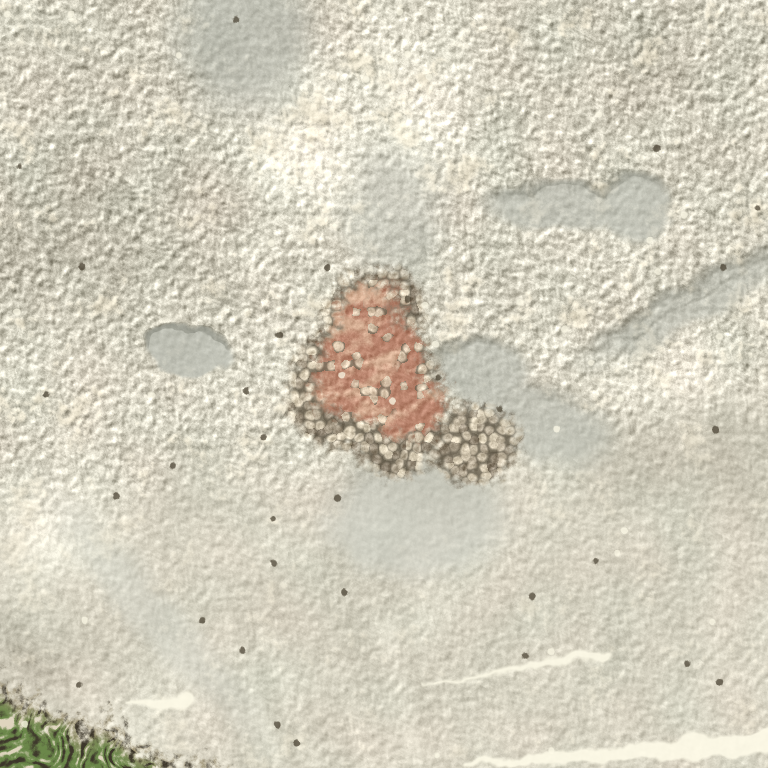
Write a Shadertoy shader that draws this texture.

```glsl
// Weathered concrete ground with a rubble-edged clay hole, grey patches, pale streaks and a grassy corner.

const vec3 CONCRETE = vec3(.845, .828, .762);
const vec3 CREAM = vec3(.97, .93, .83);
const vec3 CEMENT = vec3(.735, .742, .70);
const vec3 CLAY = vec3(.73, .51, .42);
const vec3 CLAY_PALE = vec3(.86, .70, .59);
const vec3 SOIL = vec3(.30, .27, .21);
const vec3 GRASS = vec3(.42, .53, .29);
const vec3 SUNLIT = vec3(1., .985, .91);
const float GRAIN_SCALE = 95.;
const float PEBBLE_SCALE = 85.;
const float RELIEF = .4;

// Smooth cement patches: centre and radii, then angle, softness, strength
const int PATCHES = 10;
const vec4 PATCH_SHAPE[PATCHES] = vec4[](
    vec4(.32, .95, .085, .095), vec4(.247, .543, .058, .032),
    vec4(.74, .733, .105, .03), vec4(.825, .732, .052, .042),
    vec4(.515, .72, .06, .085), vec4(.625, .515, .065, .045),
    vec4(.7, .45, .095, .048), vec4(.54, .325, .115, .075),
    vec4(.9, .605, .15, .026), vec4(.2, .2, .19, .03));
const vec3 PATCH_STYLE[PATCHES] = vec3[](
    vec3(.1, .45, .85), vec3(-.2, .1, 1), vec3(0, .25, .85), vec3(-.4, .2, .9),
    vec3(.1, .55, .65), vec3(-.3, .25, .85), vec3(-.35, .35, .8), vec3(0, .28, .75),
    vec3(.5, .4, .75), vec3(-.85, .6, .5));

// Broad light and dark areas: centre and radii, then brightness change
const int TONES = 9;
const vec4 TONE_SHAPE[TONES] = vec4[](
    vec4(.1, .7, .24, .11), vec4(.4, .8, .07, .12), vec4(.55, .87, .1, .11),
    vec4(.06, .31, .08, .08), vec4(.9, .4, .17, .07), vec4(.8, .92, .12, .12),
    vec4(.87, .5, .1, .04), vec4(.04, .14, .1, .06), vec4(.25, .95, .18, .09));
const float TONE_GAIN[TONES] = float[](-.09, .12, .09, .1, -.06, -.07, .08, -.08, -.06);

vec2 hash2(vec2 p) {
    vec3 q = fract(p.xyx * vec3(.1031, .103, .0973));
    q += dot(q, q.yzx + 33.33);
    return fract((q.xx + q.yz) * q.zy);
}

float corner(vec2 i, vec2 f, vec2 o) { return dot(hash2(i + o) * 2. - 1., f - o); }

float gradientNoise(vec2 p) {
    vec2 i = floor(p), f = fract(p), u = f * f * (3. - 2. * f), o = vec2(0, 1);
    return mix(mix(corner(i, f, o.xx), corner(i, f, o.yx), u.x),
               mix(corner(i, f, o.xy), corner(i, f, o.yy), u.x), u.y);
}

float fbm(vec2 p) {
    float sum = 0., amp = .6;
    for (int i = 0; i < 4; i++) {
        sum += amp * gradientNoise(p);
        p = mat2(1.6, 1.2, -1.2, 1.6) * p + 7.3;
        amp *= .55;
    }
    return sum;
}

vec2 rotate(vec2 p, float a) { return mat2(cos(a), -sin(a), sin(a), cos(a)) * p; }

// Distance to a segment whose width grows from a to b
float taper(vec2 p, vec2 a, vec2 b, float width) {
    vec2 d = b - a;
    float t = clamp(dot(p - a, d) / dot(d, d), 0., 1.);
    return length(p - a - d * t) - width * (.2 + .8 * t);
}

float circle(vec2 p, float x, float y, float r) { return length(p - vec2(x, y)) - r; }

float inside(float d, float soft) { return smoothstep(soft, -soft, d); }

float patchMask(vec2 p) {
    float mask = 0.;
    for (int i = 0; i < PATCHES; i++) {
        vec4 e = PATCH_SHAPE[i];
        vec3 s = PATCH_STYLE[i];
        mask = max(mask, s.z * inside(length(rotate(p - e.xy, s.x) / e.zw) - 1., s.y));
    }
    return mask;
}

// Nearest pebble: distance to its centre, random shade
vec2 pebbles(vec2 p) {
    vec2 best = vec2(9, 0);
    for (int k = 0; k < 9; k++) {
        vec2 id = floor(p) + vec2(k % 3, k / 3) - 1.;
        float d = length(p - id - .15 - .7 * hash2(id));
        if (d < best.x) best = vec2(d, hash2(id + 57.).x);
    }
    return best;
}

void mainImage(out vec4 fragColor, in vec2 fragCoord) {
    vec2 p = fragCoord / iResolution.xy;
    vec2 warp = vec2(fbm(p * 16.), fbm(p * 16. + 31.)), w = p + .028 * warp;
    float broad = fbm(p * 7. + 4.), fine = fbm(p * GRAIN_SCALE);
    float lit = fine - fbm((p + vec2(-.003, .004)) * GRAIN_SCALE);
    vec2 stone = pebbles(p * PEBBLE_SCALE + warp);

    // Concrete: tone, cement, crust and grain
    float cement = patchMask(w);
    float rough = mix(.42, 1., smoothstep(.25, .43, p.y - .15 * p.x + .1 * broad)) * (1. - .78 * cement);
    float tone = .09 * broad;
    for (int i = 0; i < TONES; i++) {
        vec2 q = (w - TONE_SHAPE[i].xy) / TONE_SHAPE[i].zw;
        tone += TONE_GAIN[i] * exp(-dot(q, q));
    }
    vec3 col = CONCRETE + tone + vec3(.02, 0, 0) * gradientNoise(p * 13.);
    col = mix(col, CEMENT + .06 * broad + .08 * smoothstep(.45, .25, p.y), cement * .85);
    col += rough * (RELIEF * lit + .2 * fine + .1 * warp.x);
    col = mix(col, CREAM, rough * .55 * smoothstep(.08, .4, warp.y + .5 * fine + tone));
    col += .16 * rough * (stone.y - .5) * smoothstep(.6, .2, stone.x);
    col -= .12 * smoothstep(.03, .25, cement - patchMask(w + vec2(-.002, .005)));

    // Crack and faint wheel marks
    float crack = taper(w, vec2(.77, .535), vec2(1, .665), 0.);
    col -= .16 * smoothstep(.005, 0., crack) * (.6 + broad);
    float marks = gradientNoise(vec2(rotate(p, -.95 - .8 * p.x).y * 42., p.y * 3.));
    col += .06 * marks * smoothstep(.36, .12, p.y);

    // Rubble ring
    float ring = min(min(circle(w, .488, .588, .06), circle(w, .475, .499, .094)),
                     min(circle(w, .515, .452, .07), circle(w, .62, .422, .052)));
    vec3 chip = mix(vec3(.52, .47, .4), vec3(.91, .86, .76), stone.y) + .45 * lit;
    chip = mix(chip, SOIL, .75 * smoothstep(.35, .7, stone.x + .35 * fine));
    col = mix(col, chip, .88 * inside(ring + .025 * fine, .014));

    // Clay floor with scattered stones
    float bed = min(min(circle(w, .48, .59, .038), circle(w, .482, .518, .069)),
                    circle(w, .53, .472, .044));
    float smear = gradientNoise(rotate(p, .45) * vec2(18, 55));
    vec3 clay = mix(CLAY, CLAY_PALE, smoothstep(-.15, .35, smear + warp.x + .4 * fine)) + .22 * lit;
    clay = mix(clay, chip, .8 * smoothstep(.72, .8, stone.y + .3 * warp.y));
    col = mix(col, clay, .92 * inside(bed + .03 * fine, .012));

    // Sunlit streaks
    float sun = min(taper(w, vec2(.6, .004), vec2(1.02, .036), .017),
                min(taper(w, vec2(.55, .107), vec2(.79, .149), .006),
                    taper(w, vec2(.16, .082), vec2(.24, .088), .009)));
    col = mix(col, SUNLIT, .9 * inside(sun, .003));

    // Leaf litter and grass
    float verge = p.x * .46 + p.y - .105 + .07 * warp.x;
    float blades = gradientNoise(rotate(p, .7 + 2. * broad) * vec2(45, 130)) + .6 * fine;
    vec3 leaf = mix(vec3(.62, .57, .45), GRASS, inside(verge + .015, .025));
    leaf = mix(leaf, SOIL * .8, smoothstep(0., -.35, blades));
    leaf = mix(leaf, CREAM * .9, smoothstep(.05, .4, blades));
    col = mix(col, leaf, inside(verge + .07 * fine, .025));

    // Dark debris and pale flecks
    vec2 cell = floor(p * 24.);
    float fleck = length(fract(p * 24.) - .2 - .6 * hash2(cell)) + .12 * fine;
    float kind = hash2(cell + 91.).y, dot_ = .75 * inside(fleck - .1, .03);
    col = mix(col, kind > .5 ? SOIL : SUNLIT, dot_ * step(.45, abs(kind - .5)));
    fragColor = vec4(clamp(col, 0., 1.), 1);
}
```
